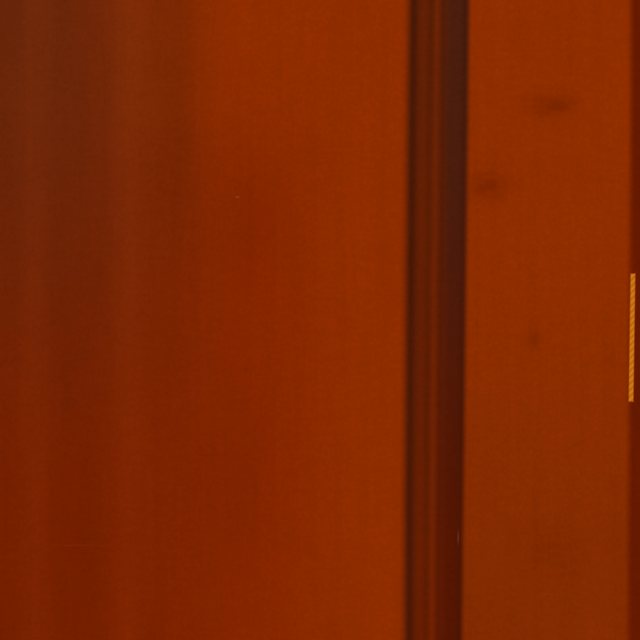
Give the GLSL for this texture, as a WebGL 1 fragment shader.

```glsl
precision highp float;
uniform vec2 u_resolution;

float hash(vec2 p) {
  vec3 q = fract(vec3(p.xyx) * 0.1031);
  q += dot(q, q.yzx + 33.33);
  return fract((q.x + q.y) * q.z);
}

float noise(vec2 p) {
  vec2 i = floor(p), f = fract(p);
  f = f * f * (3.0 - 2.0 * f);
  return mix(mix(hash(i), hash(i + vec2(1.0, 0.0)), f.x),
             mix(hash(i + vec2(0.0, 1.0)), hash(i + 1.0), f.x), f.y);
}

float band(float x, float center, float width) {
  float d = (x - center) / width;
  return exp(-d * d);
}

float spot(vec2 p, vec2 center, vec2 size) {
  vec2 d = (p - center) / size;
  return exp(-dot(d, d));
}

// Wide board, shaded toward the left with soft vertical streaks
vec3 leftBoard(vec2 p) {
  vec3 shade = mix(vec3(0.455, 0.122, 0.0), vec3(0.41, 0.145, 0.035), smoothstep(0.15, 0.95, p.y));
  vec3 lit = mix(vec3(0.53, 0.15, 0.0), vec3(0.56, 0.175, 0.0), smoothstep(0.38, 0.6, p.x));
  lit = mix(lit, vec3(0.56, 0.175, 0.0), smoothstep(0.55, 1.0, p.y));
  float turn = mix(0.36, 0.3, p.y);
  vec3 c = mix(shade, lit, smoothstep(turn - 0.25, turn + 0.1, p.x));
  c += vec3(0.025, 0.014, 0.006) * (band(p.x, 0.055, 0.025) + band(p.x, 0.2, 0.03));
  c -= vec3(0.035, 0.01, 0.0) * band(p.x, 0.275, 0.035) * smoothstep(0.35, 0.9, p.y);
  c -= vec3(0.02, 0.01, 0.0) * (spot(p, vec2(0.38, 0.26), vec2(0.08, 0.15))
                              + spot(p, vec2(0.39, 0.65), vec2(0.05, 0.09)));
  return c;
}

// Narrow board with a few faint, ragged blemishes
vec3 rightBoard(vec2 p) {
  vec3 c = mix(vec3(0.515, 0.168, 0.006), vec3(0.56, 0.178, 0.0), smoothstep(0.0, 0.65, p.y));
  float stain = spot(p, vec2(0.86, 0.835), vec2(0.04, 0.018))
              + spot(p, vec2(0.765, 0.71), vec2(0.03, 0.022))
              + 0.8 * spot(p, vec2(0.834, 0.475), vec2(0.01, 0.018))
              + 0.4 * spot(p, vec2(0.86, 0.14), vec2(0.05, 0.04));
  stain *= 0.5 + 0.9 * noise(p * vec2(60.0, 130.0));
  return c - vec3(0.06, 0.027, 0.0) * stain;
}

// Moulding profile, g runs from 0 to 1 across the groove
vec3 moulding(float g, float y) {
  vec3 c = mix(vec3(0.41, 0.117, 0.005), vec3(0.39, 0.128, 0.018), y);
  vec3 dark = mix(vec3(0.33, 0.085, 0.008), vec3(0.29, 0.115, 0.055), smoothstep(0.1, 0.9, y));
  c = mix(c, dark, smoothstep(0.5, 0.75, g));
  c = mix(c, vec3(0.25, 0.085, 0.025), 0.75 * band(g, 0.07, 0.09));
  c -= vec3(0.04, 0.012, 0.0) * (band(g, 0.36, 0.06) + band(g, 0.58, 0.05));
  c += vec3(0.03, 0.012, 0.003) * band(g, 0.47, 0.04);
  return mix(c, vec3(0.25, 0.08, 0.025), 0.4 * band(g, 0.95, 0.06));
}

void main() {
  vec2 p = gl_FragCoord.xy / u_resolution;

  // Slightly leaning groove between the boards
  float left = 0.633 + 0.007 * p.y * p.y;
  float right = 0.721 + 0.011 * p.y;
  float g = (p.x - left) / (right - left);
  vec3 color = leftBoard(p);
  color = mix(color, moulding(g, p.y), smoothstep(left - 0.012, left + 0.007, p.x));
  color = mix(color, rightBoard(p), smoothstep(right - 0.005, right + 0.007, p.x));

  // Shadowed far edge
  float edge = 0.983 + 0.005 * p.y;
  color = mix(color, vec3(0.40, 0.10, 0.002), smoothstep(edge - 0.009, edge + 0.006, p.x));

  // Grain: long fibres, cross weave, cloudy tone and fine speckle
  float fibre = noise(p * vec2(110.0, 5.0)) + 0.6 * noise(p * vec2(240.0, 14.0)) - 0.8;
  float weave = noise(p * vec2(60.0, 180.0)) - 0.5;
  float cloud = noise(p * vec2(9.0, 7.0)) + 0.5 * noise(p * vec2(22.0, 18.0)) - 0.75;
  float speckle = noise(p * 280.0) - 0.5;
  color *= 1.0 + 0.025 * fibre + 0.025 * weave + 0.022 * cloud + 0.05 * speckle;

  // Small scratches
  color += 0.08 * spot(p, vec2(0.371, 0.692), vec2(0.003, 0.0015));
  color += 0.1 * spot(p, vec2(0.716, 0.16), vec2(0.0015, 0.009));
  color += 0.02 * spot(p, vec2(0.12, 0.148), vec2(0.04, 0.0015));

  // Golden inlay with a faint slanted twist
  vec2 d = abs(p - vec2(0.9875 + 0.015 * (p.y - 0.4725), 0.4725)) - vec2(0.0038, 0.1);
  float inlay = 1.0 - smoothstep(-0.0018, 0.0018, max(d.x, d.y));
  float twist = 0.5 + 0.5 * cos(6.2832 * (p.y * 100.0 - p.x * 90.0));
  vec3 gold = mix(vec3(0.74, 0.40, 0.05), vec3(0.82, 0.48, 0.09), twist);
  color = mix(color, gold, inlay);

  gl_FragColor = vec4(clamp(color, 0.0, 1.0), 1.0);
}
```
